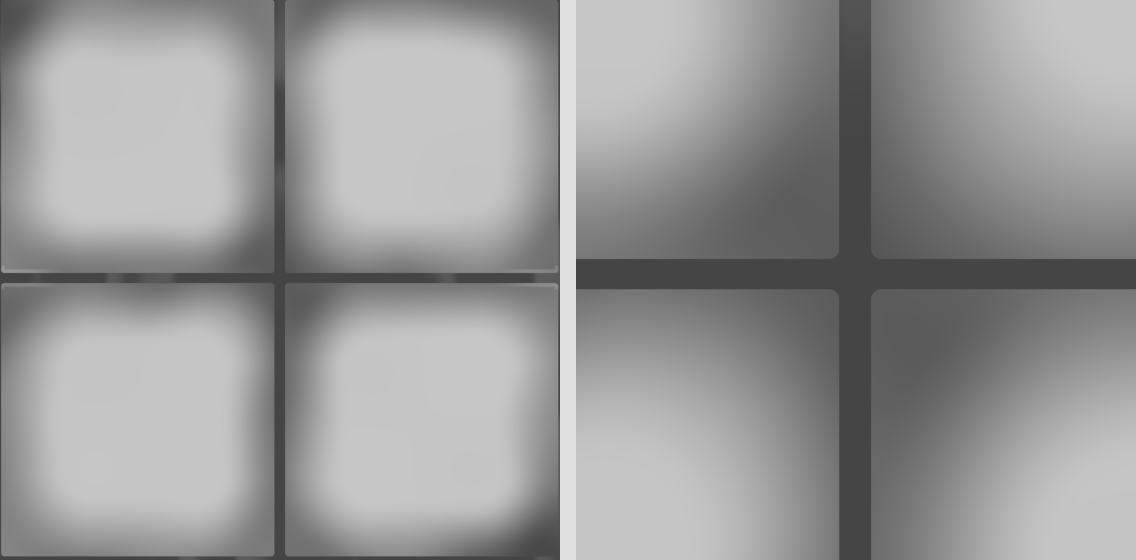
Left, the full canvas; right, a detail of the centre.
This texture map is drawn by a WebGL 2 fragment shader. Its source:

```glsl
#version 300 es
precision highp float;
// Two by two grey tiles with pale, soft centres and grimy edges, set in dark grout.
// Rounded-box distances shape each tile and its glow; value noise bends the
// fade, stains the rims and wears the grout.

uniform vec2 u_resolution;
out vec4 fragColor;

float hash(vec2 p) {
    return fract(sin(dot(p, vec2(127.1, 311.7))) * 43758.5453);
}

float noise(vec2 p) {
    vec2 i = floor(p), f = fract(p);
    f = f * f * (3.0 - 2.0 * f);
    return mix(mix(hash(i), hash(i + vec2(1, 0)), f.x),
               mix(hash(i + vec2(0, 1)), hash(i + vec2(1, 1)), f.x), f.y);
}

float roundedBox(vec2 p, vec2 halfSize, float radius) {
    vec2 q = abs(p) - halfSize + radius;
    return length(max(q, 0.0)) + min(max(q.x, q.y), 0.0) - radius;
}

// Pale centre fading to a stained rim
float tileTone(vec2 uv, vec2 local, vec2 cell) {
    vec2 shift = (vec2(hash(cell + 3.1), hash(cell + 8.7)) - 0.5) * 0.018;
    float spread = length(max(abs(local - shift) - 0.09, 0.0));
    spread += (noise(uv * 8.0 + cell * 19.0) - 0.5) * 0.024;

    // Grime gathers where the falling diagonal meets the tile corners
    float diagonal = uv.x + uv.y - 1.0;
    float grime = exp(-60.0 * diagonal * diagonal);
    float rim = 0.46 + 0.14 * (noise(uv * 7.0 + cell * 5.0 + 2.0) - 0.5) - 0.13 * grime;

    float core = 0.773 + 0.012 * (noise(uv * 6.0 + 11.0) - 0.5);
    return mix(core, rim, smoothstep(0.045, 0.18, spread));
}

// Dark seam with a few paler rubbed patches away from the crossing
float groutTone(vec2 uv) {
    float rubbed = smoothstep(0.55, 0.95, noise(uv * vec2(30.0, 9.0) + 4.0));
    float away = smoothstep(0.06, 0.22, length(uv - vec2(0.5, 0.505)));
    return 0.272 + 0.09 * rubbed * away;
}

void main() {
    vec2 uv = gl_FragCoord.xy / u_resolution;
    float pixel = 1.0 / min(u_resolution.x, u_resolution.y);

    // Tile under this point
    vec2 cell = step(vec2(0.4993, 0.5045), uv);
    vec2 local = uv - vec2(0.246, 0.2505) - cell * vec2(0.507, 0.506);
    float edge = roundedBox(local, vec2(0.244), 0.006);

    float tile = tileTone(uv, local, cell);

    // Thin scuffed lip beside the horizontal seam, near the outer sides
    float lip = smoothstep(-0.009, -0.004, edge)
              * smoothstep(0.38, 0.45, abs(uv.x - 0.5))
              * (1.0 - smoothstep(0.018, 0.024, abs(uv.y - 0.5045)));
    tile += 0.08 * lip;

    float coverage = 1.0 - smoothstep(-0.75 * pixel, 0.75 * pixel, edge);
    fragColor = vec4(vec3(mix(groutTone(uv), tile, coverage)), 1.0);
}
```
